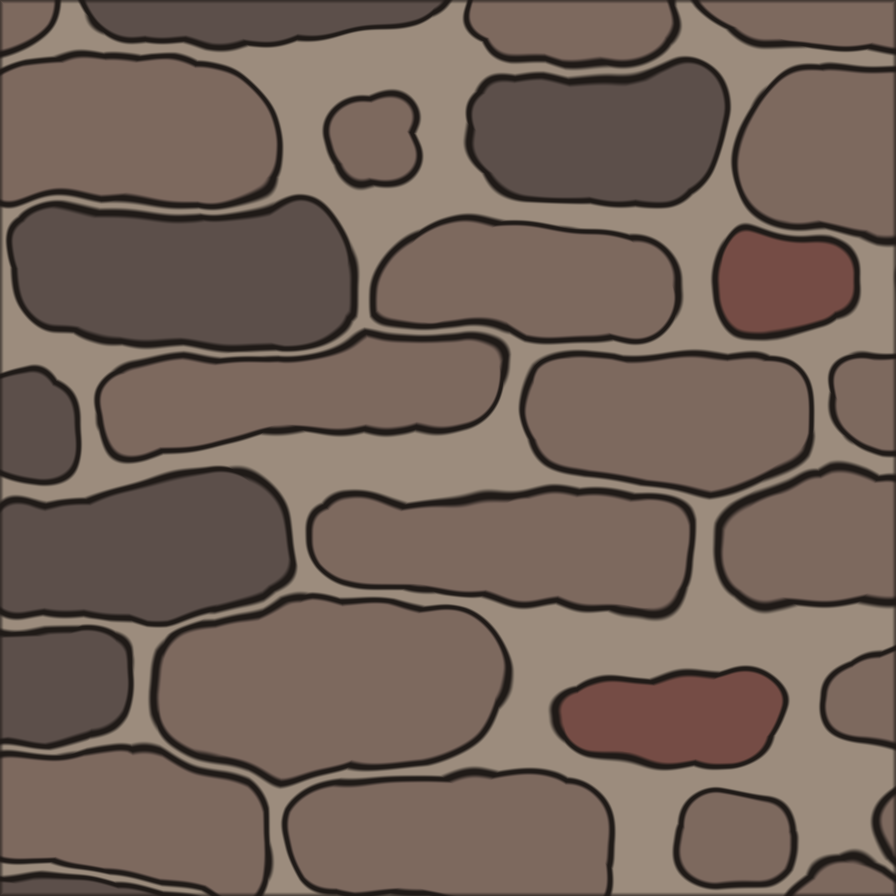
Write a WebGL 1 fragment shader that draws this texture.

```glsl
precision highp float;
// Rubble wall: flat rounded stones with soft dark outlines in pale mortar.
// Stones are lumpy rounded boxes in staggered rows of uneven columns; the two
// nearest distances keep a thin mortar channel wherever neighbours crowd.

uniform vec2 u_resolution;

const vec2 GRID = vec2(3.0, 6.5);

vec2 hash2(vec2 p) {
  vec2 q = vec2(dot(p, vec2(127.1, 311.7)), dot(p, vec2(269.5, 183.3)));
  return fract(sin(q) * 43758.5453);
}

float cornerSlope(vec2 cell, vec2 offset) {
  float angle = 6.2832 * hash2(cell).x;
  return dot(vec2(cos(angle), sin(angle)), offset);
}

float gradientNoise(vec2 p) {
  vec2 i = floor(p), f = fract(p);
  vec2 u = f * f * f * (f * (f * 6.0 - 15.0) + 10.0);
  vec2 e = vec2(1.0, 0.0);
  return mix(mix(cornerSlope(i, f), cornerSlope(i + e, f - e), u.x),
             mix(cornerSlope(i + e.yx, f - e.yx), cornerSlope(i + 1.0, f - 1.0), u.x), u.y);
}

float smoothMax(float a, float b, float k) {
  float h = max(k - abs(a - b), 0.0) / k;
  return max(a, b) + 0.25 * h * h * k;
}

float rowShift(float row) {
  return 0.5 * mod(row, 2.0) + 0.4 * hash2(vec2(row, 7.0)).x;
}

// Uneven joint between two columns, in grid units
float joint(float column, float row) {
  return column + rowShift(row) + 0.6 * (hash2(vec2(column, row)).x - 0.5);
}

// Spreads stone kinds evenly over the wall
float stoneKind(vec2 id) {
  return floor(mod(id.x * 7.0 + id.y * 4.0, 19.0) + 0.5);
}

float stoneDistance(vec2 p, vec2 id) {
  vec2 size = hash2(id + 31.7), lean = hash2(id + 73.1) - 0.5;
  float left = joint(id.x, id.y), right = joint(id.x + 1.0, id.y);
  vec2 center = vec2(0.5 * (left + right), id.y + 0.5 + 0.35 * (size.x - 0.5)) / GRID;
  vec2 extent = 0.5 * vec2(right - left, mix(0.85, 1.4, size.y)) / GRID - 0.011;

  float kind = stoneKind(id);
  if (kind == 1.0 || kind == 14.0) extent *= 0.55;
  if (kind == 11.0) extent *= 0.8;

  // Lean and taper
  vec2 q = p - center;
  q.y += 0.22 * lean.x * q.x;
  extent.y *= 1.0 + 0.7 * lean.y * clamp(q.x / extent.x, -1.0, 1.0);

  // Rounded box with scalloped bulges
  float radius = 0.88 * min(extent.x, extent.y);
  vec2 b = abs(q) - extent + radius;
  float d = length(max(b, 0.0)) + min(max(b.x, b.y), 0.0) - radius;
  return d + 0.003 - 0.022 * abs(gradientNoise(q * 11.0 + id * 5.3));
}

vec3 stoneColor(vec2 id) {
  float kind = stoneKind(id);
  if (kind == 5.0 || kind == 8.0 || kind == 16.0) return vec3(0.36, 0.31, 0.29);
  if (kind == 11.0) return vec3(0.46, 0.30, 0.27);
  return vec3(0.49, 0.41, 0.37);
}

void main() {
  vec2 uv = gl_FragCoord.xy / u_resolution;
  vec2 p = uv + 0.035 * vec2(gradientNoise(uv * 4.0), gradientNoise(uv * 4.0 + 19.3));

  // Nearest and second nearest stones
  float nearest = 10.0, second = 10.0;
  vec2 nearestId = vec2(0.0);
  for (int j = -1; j <= 1; j++) {
    float row = floor(p.y * GRID.y) + float(j);
    float column = floor(p.x * GRID.x - rowShift(row));
    for (int i = -1; i <= 1; i++) {
      vec2 id = vec2(column + float(i), row);
      float d = stoneDistance(p, id);
      if (d < nearest) {
        second = nearest;
        nearest = d;
        nearestId = id;
      } else {
        second = min(second, d);
      }
    }
  }
  float edge = smoothMax(nearest, 0.5 * (nearest - second) + 0.007, 0.012);

  // Flat fills, then the soft outline
  vec3 outline = vec3(0.12, 0.10, 0.09);
  vec3 mortar = vec3(0.61, 0.55, 0.49);
  vec3 color = mix(stoneColor(nearestId), mortar, smoothstep(-0.001, 0.001, edge));
  color = mix(outline, color, smoothstep(0.0012, 0.0062, abs(edge)));

  // Faint dark rim around the canvas
  vec2 rim = min(uv, 1.0 - uv);
  color = mix(outline, color, 0.4 + 0.6 * smoothstep(0.0, 0.005, min(rim.x, rim.y)));
  gl_FragColor = vec4(color, 1.0);
}
```
